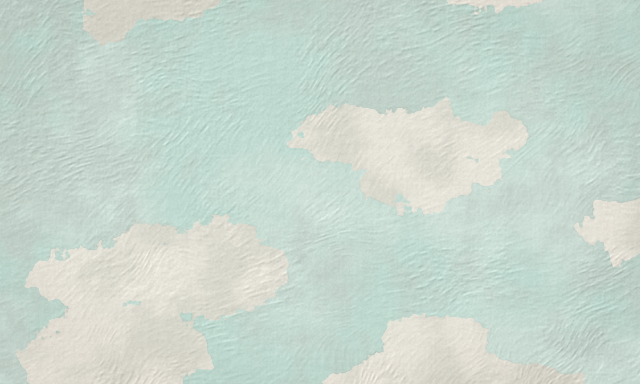
Give the GLSL for this texture, as a WebGL 2 fragment shader.

```glsl
#version 300 es
precision highp float;

uniform vec2 u_resolution;
out vec4 fragColor;

float hash(vec2 p) {
    vec3 q = fract(p.xyx * vec3(0.1031, 0.1030, 0.0973));
    q += dot(q, q.yzx + 33.33);
    return fract((q.x + q.y) * q.z);
}

float noise(vec2 p) {
    vec2 cell = floor(p), f = fract(p);
    f = f * f * (3.0 - 2.0 * f);
    float low = mix(hash(cell), hash(cell + vec2(1, 0)), f.x);
    float high = mix(hash(cell + vec2(0, 1)), hash(cell + vec2(1, 1)), f.x);
    return mix(low, high, f.y);
}

float fbm(vec2 p) {
    float sum = 0.0, amplitude = 0.5;
    for (int i = 0; i < 5; i++) {
        sum += amplitude * noise(p);
        p = mat2(1.6, 1.2, -1.2, 1.6) * p + 19.7;
        amplitude *= 0.5;
    }
    return sum / 0.96875;
}

vec2 rotate(vec2 p, float angle) {
    float c = cos(angle), s = sin(angle);
    return vec2(c * p.x + s * p.y, c * p.y - s * p.x);
}

float ellipseDistance(vec2 p, vec2 radii) {
    float k = length(p / radii);
    return k * (k - 1.0) / max(length(p / (radii * radii)), 1e-3);
}

// Ragged cloud outline: centre and radii of each lobe, bent by noise
float cloudDistance(vec2 p) {
    const vec4 lobes[11] = vec4[11](
        vec4(0.39, 1.01, 0.19, 0.07), vec4(0.28, 0.96, 0.08, 0.07),
        vec4(1.31, 1.01, 0.13, 0.03), vec4(1.06, 0.64, 0.31, 0.08),
        vec4(1.11, 0.55, 0.19, 0.08), vec4(1.64, 0.41, 0.12, 0.08),
        vec4(0.35, 0.28, 0.27, 0.10), vec4(0.57, 0.29, 0.18, 0.11),
        vec4(0.29, 0.08, 0.26, 0.11), vec4(1.14, 0.08, 0.13, 0.09),
        vec4(1.18, 0.01, 0.32, 0.07));
    vec2 bend = vec2(fbm(p * 9.0 + 3.0), fbm(p * 9.0 + 41.0)) - 0.5;
    vec2 q = p + bend * vec2(0.12, 0.10);
    float d = 1e3;
    for (int i = 0; i < 11; i++) {
        d = min(d, ellipseDistance(q - lobes[i].xy, lobes[i].zw));
    }
    float notches = abs(noise(p * 33.0 + 7.0) - 0.5) + 0.5 * abs(noise(p * 74.0) - 0.5);
    return d + (fbm(p * 20.0) - 0.5) * 0.06 + (notches - 0.27) * 0.035;
}

// Height of the dried paint: slanted brush ridges and fine bumps
float paintHeight(vec2 p) {
    vec2 bend = vec2(noise(p * 9.0), noise(p * 9.0 + 23.0)) * 0.05;
    float steep = noise(rotate(p + bend, 0.85) * vec2(42.0, 165.0));
    float shallow = noise(rotate(p + bend, 0.3) * vec2(46.0, 150.0) + 57.0);
    float ridges = mix(steep, shallow, smoothstep(0.4, 0.65, noise(p * 3.5 + 9.0)));
    return ridges * ridges + 0.45 * noise(p * 170.0);
}

// Faint threads of the cloth under the paint
float weave(vec2 p) {
    float across = noise(p * vec2(14.0, 170.0));
    float down = noise(p * vec2(170.0, 16.0) + 31.0);
    return across + down - 1.0;
}

vec3 skyColor(vec2 p) {
    vec3 teal = vec3(0.750, 0.852, 0.815);
    vec3 pale = vec3(0.808, 0.878, 0.846);
    vec3 gray = vec3(0.756, 0.812, 0.780);
    vec3 color = mix(teal, pale, smoothstep(0.34, 0.66, fbm(p * 4.0 + 5.0)));
    float worn = fbm(p * vec2(3.0, 3.8) + 71.0) + 0.6 * (fbm(p * 18.0) - 0.5);
    return mix(color, gray, 0.8 * smoothstep(0.36, 0.76, worn));
}

vec3 cloudColor(vec2 p) {
    vec3 shade = vec3(0.848, 0.845, 0.802);
    vec3 cream = vec3(0.902, 0.890, 0.850);
    return mix(shade, cream, smoothstep(0.30, 0.60, fbm(p * 7.0 + 13.0)));
}

void main() {
    vec2 p = gl_FragCoord.xy / u_resolution.y;
    vec2 uv = gl_FragCoord.xy / u_resolution;

    // Painted shapes with a thin, broken darker rim
    float d = cloudDistance(p);
    float soft = max(0.0022, 0.7 / u_resolution.y);
    float cover = 1.0 - smoothstep(-soft, soft, d);
    vec3 color = mix(skyColor(p), cloudColor(p), cover);
    float rim = smoothstep(0.3, 0.7, noise(p * 24.0 + 61.0));
    color -= 0.028 * rim * exp(-pow((d - 0.001) / 0.004, 2.0));

    // Raking light over the paint surface
    vec2 toLight = vec2(-0.0025, 0.0035);
    float relief = paintHeight(p) - paintHeight(p + toLight);
    float strength = mix(0.035, 0.085, smoothstep(0.3, 0.7, noise(p * 7.0 + 83.0)));
    color += relief * strength;

    // Cloth, grain and gently aged borders
    color += 0.014 * weave(p);
    color += 0.030 * (noise(p * 290.0 + 11.0) - 0.5);
    vec2 border = abs(uv - 0.5) * 2.0;
    color -= vec3(0.024, 0.028, 0.028) * smoothstep(0.75, 1.15, length(border));

    fragColor = vec4(clamp(color, 0.0, 1.0), 1.0);
}
```
